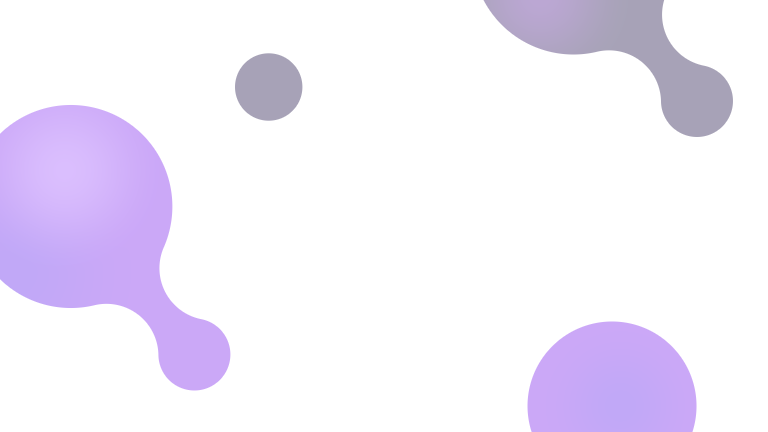
Give the GLSL for this background, as a WebGL 2 fragment shader.

```glsl
#version 300 es
precision highp float;

uniform vec2 u_resolution;
out vec4 fragColor;

float circle(vec2 p, vec2 center, float radius) {
    return length(p - center) - radius;
}

// Two discs joined by a neck whose sides are arcs tangent to both discs
float droplet(vec2 p, vec2 head, vec2 tail) {
    const float headR = 0.235, tailR = 0.0833, neckR = 0.1204;
    float span = length(tail - head);
    vec2 axis = (tail - head) / span;
    vec2 q = p - head;
    q = vec2(dot(q, axis), abs(dot(q, vec2(-axis.y, axis.x))));

    // Center of the neck arc, in the frame of the axis
    float toHead = headR + neckR, toTail = tailR + neckR;
    float along = (span * span + toHead * toHead - toTail * toTail) / (2.0 * span);
    vec2 arc = vec2(along, sqrt(toHead * toHead - along * along));

    bool inNeck = q.y * arc.x < arc.y * q.x
               && q.y * (span - arc.x) < arc.y * (span - q.x);
    if (inNeck) return neckR - length(q - arc);
    return min(length(q) - headR, length(q - vec2(span, 0.0)) - tailR);
}

float glow(vec2 p, vec2 center, float radius) {
    return 1.0 - smoothstep(0.0, radius, length(p - center));
}

void main() {
    vec2 p = gl_FragCoord.xy / u_resolution.y;
    float pixel = 1.0 / u_resolution.y;

    const vec3 lilac = vec3(0.795, 0.657, 0.970);
    const vec3 periwinkle = vec3(0.755, 0.660, 0.970);
    const vec3 gray = vec3(0.655, 0.637, 0.718);

    // Left droplet: pale highlight above, cooler tint at lower left
    vec3 leftColor = mix(lilac, periwinkle, glow(p, vec2(0.03, 0.37), 0.30));
    leftColor = mix(leftColor, vec3(0.855, 0.745, 0.995), glow(p, vec2(0.15, 0.605), 0.24));

    // Upper right droplet: lilac glow at the canvas edge
    vec3 rightColor = mix(gray, vec3(0.735, 0.655, 0.830), glow(p, vec2(1.25, 1.01), 0.22));

    // Lower disc: cooler core
    vec2 discCenter = vec2(1.4167, 0.0602);
    vec3 discColor = mix(lilac, periwinkle, glow(p, discCenter + vec2(0.02, 0.0), 0.19));

    // Layer the shapes on white with smooth edges
    float leftShape = droplet(p, vec2(0.1640, 0.5220), vec2(0.4500, 0.1794));
    float rightShape = droplet(p, vec2(1.3275, 1.1088), vec2(1.6134, 0.7662));
    float disc = circle(p, discCenter, 0.1956);
    float dot0 = circle(p, vec2(0.622, 0.7986), 0.078);

    vec3 color = vec3(1.0);
    color = mix(color, leftColor, clamp(0.5 - leftShape / pixel, 0.0, 1.0));
    color = mix(color, rightColor, clamp(0.5 - rightShape / pixel, 0.0, 1.0));
    color = mix(color, discColor, clamp(0.5 - disc / pixel, 0.0, 1.0));
    color = mix(color, gray, clamp(0.5 - dot0 / pixel, 0.0, 1.0));
    fragColor = vec4(color, 1.0);
}
```
